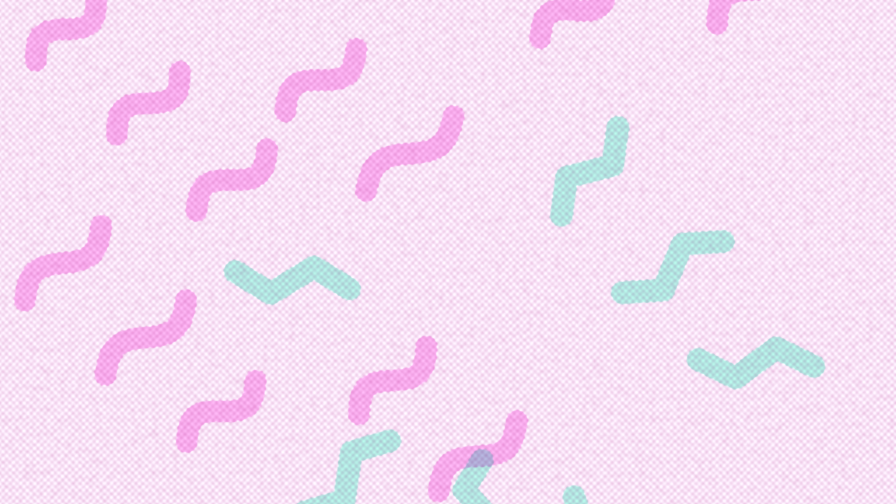
Write a WebGL 1 fragment shader that draws this pattern.

```glsl
precision highp float;

uniform vec2 u_resolution;

const float TAU = 6.2831853;

vec2 hash2(vec2 p) {
  return fract(sin(vec2(dot(p, vec2(127.1, 311.7)), dot(p, vec2(269.5, 183.3)))) * 43758.55);
}

// Distance to the nearest scattered point
float cellular(vec2 p) {
  vec2 cell = floor(p);
  float nearest = 2.0;
  for (int y = -1; y <= 1; y++) {
    for (int x = -1; x <= 1; x++) {
      vec2 neighbour = cell + vec2(x, y);
      nearest = min(nearest, length(neighbour + hash2(neighbour) - p));
    }
  }
  return nearest;
}

float segmentDistance(vec2 p, vec2 a, vec2 b) {
  vec2 ab = b - a;
  return length(p - a - ab * clamp(dot(p - a, ab) / dot(ab, ab), 0.0, 1.0));
}

// One sine period as a polyline: many segments make a wave, three a zigzag
float squiggle(vec2 p, vec2 centre, float angle, float len, float bend, float segments) {
  p -= centre;
  if (dot(p, p) > 0.04) return 1.0;
  float c = cos(angle), s = sin(angle);
  p = vec2(c * p.x + s * p.y, c * p.y - s * p.x);
  vec2 from = vec2(-0.5 * len, 0.0);
  float d = 1.0;
  for (int i = 1; i <= 12; i++) {
    float t = float(i) / segments;
    if (t > 1.01) break;
    vec2 to = vec2((t - 0.5) * len, bend * sin(TAU * t));
    d = min(d, segmentDistance(p, from, to));
    from = to;
  }
  return d;
}

// Diagonal chains of three waves; two strays sit on the top edge
float waves(vec2 p) {
  float d = 1.0;
  for (int i = 0; i < 12; i++) {
    float n = float(i);
    float k = mod(n, 3.0);
    float column = mod(floor(n / 3.0), 2.0);
    float row = floor(n / 6.0);
    vec2 rnd = hash2(vec2(n, 3.7));
    vec2 centre = vec2(0.139, 0.931) + column * vec2(0.5, -0.09)
                + row * vec2(-0.02, -0.46) + k * vec2(0.162, -0.144);
    centre += (rnd - 0.5) * 0.025;
    if (column > 0.5 && k == 2.0 - 2.0 * row) {
      centre = vec2(1.139 + 0.35 * row, 0.98 + 0.04 * row);
    }
    d = min(d, squiggle(p, centre, 0.62 + 0.2 * rnd.y, 0.16 + 0.07 * rnd.x, 0.027, 12.0));
  }
  return d;
}

// A falling chain on the right, a row along the bottom and one loner
float zigzags(vec2 p) {
  float d = 1.0;
  for (int i = 0; i < 7; i++) {
    float n = float(i);
    float k = mod(n, 3.0);
    vec2 centre = vec2(0.58, 0.444);
    float angle = -0.15;
    if (i < 3) {
      centre = vec2(1.17, 0.66) + k * vec2(0.165, -0.19);
      angle = 1.0 - 0.53 * k;
    } else if (i < 6) {
      centre = vec2(0.69, 0.055) + k * vec2(0.26, -0.06);
      angle = 0.7 + 0.8 * k;
    }
    float len = 0.18 + 0.05 * abs(cos(angle));
    float bend = i == 0 ? 0.037 : -0.037;
    d = min(d, squiggle(p, centre, angle, len, bend, 3.0));
  }
  return d;
}

float inkCoverage(float d, float radius) {
  return 1.0 - smoothstep(radius - 0.0025, radius + 0.0025, d);
}

void main() {
  vec2 p = gl_FragCoord.xy / u_resolution.y;

  // Fine diagonal halftone with pale flecks
  vec2 screen = cos(p * 72.0 * TAU + 0.4);
  float tone = 1.45 * screen.x * screen.y;
  tone += 1.5 * (0.48 - cellular(p * 95.0));
  tone += 0.7 * (0.48 - cellular(p * 48.0 + 17.0));
  vec3 colour = vec3(0.97, 0.88, 0.96) + tone * vec3(0.02, 0.05, 0.03);

  // Translucent inks multiply where they overlap
  vec3 pinkInk = vec3(0.993, 0.75, 0.955);
  vec3 tealInk = vec3(0.72, 1.0, 0.91);
  float roughness = 0.0008 * tone;
  colour *= mix(vec3(1.0), pinkInk, inkCoverage(waves(p) + roughness, 0.0215));
  colour *= mix(vec3(1.0), tealInk, inkCoverage(zigzags(p) + roughness, 0.0225));

  gl_FragColor = vec4(clamp(colour, 0.0, 1.0), 1.0);
}
```
